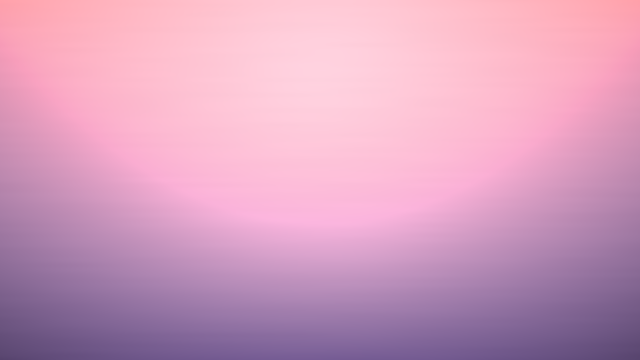
Reproduce this background procedurally as a WebGL 2 fragment shader.

```glsl
#version 300 es
precision highp float;
// A soft dusk backdrop: coral sky with a pale central glow above an arched
// pink ridge, fading through mauve to violet below. Height is measured relative
// to the ridge, so both gradients bend with it; faint level streaks add grain.

uniform vec2 u_resolution;
out vec4 fragColor;

const vec3 SKY_CORAL    = vec3(1.00, 0.615, 0.65);
const vec3 RIDGE_CENTRE = vec3(0.985, 0.71, 0.87);
const vec3 RIDGE_SIDE   = vec3(0.97, 0.61, 0.72);
const vec3 HAZE_MAUVE   = vec3(0.70, 0.56, 0.72);
const vec3 FLOOR_VIOLET = vec3(0.46, 0.36, 0.58);
const vec3 GLOW_PALE    = vec3(1.00, 0.84, 0.89);

const float RIDGE_DEPTH = 0.62;   // distance of the ridge from the top at centre
const float RIDGE_RISE  = 0.50;   // how far the ridge climbs at the sides
const float GLOW_DEPTH  = 0.25;   // distance of the glow from the top
const float GLOW_RADIUS = 0.94;   // in canvas heights
const float GLOW_SOFT   = 0.10;   // rounds off the peak of the glow
const float VIGNETTE    = 0.26;
const vec2  STREAK_CELLS = vec2(5.0, 72.0);   // streak cells per canvas height
const float STREAK_GAIN  = 0.009;

// Hash without sine.
float hash(vec2 p) {
    vec3 q = fract(vec3(p.xyx) * 0.1031);
    q += dot(q, q.yzx + 33.33);
    return fract((q.x + q.y) * q.z);
}

float valueNoise(vec2 p) {
    vec2 cell = floor(p);
    vec2 f = fract(p);
    f = f * f * (3.0 - 2.0 * f);
    float low = mix(hash(cell), hash(cell + vec2(1.0, 0.0)), f.x);
    float high = mix(hash(cell + vec2(0.0, 1.0)), hash(cell + 1.0), f.x);
    return mix(low, high, f.y);
}

// Linear falloff with a rounded peak.
float softGlow(vec2 offset) {
    float d = sqrt(dot(offset, offset) + GLOW_SOFT * GLOW_SOFT) - GLOW_SOFT * 0.5;
    return max(1.0 - d / GLOW_RADIUS, 0.0);
}

// Sky between the top edge (rise = 0) and the ridge (rise = 1).
vec3 skyColor(float rise, vec3 ridgeColor, vec2 glowOffset) {
    vec3 base = mix(SKY_CORAL, ridgeColor, rise);
    float fade = 1.0 - rise * rise * rise;
    return mix(base, GLOW_PALE, softGlow(glowOffset) * fade);
}

// Haze from the ridge (fall = 0) to the bottom edge (fall = 1), a smooth
// three-colour curve.
vec3 hazeColor(float fall, vec3 ridgeColor, float side) {
    vec3 upper = mix(ridgeColor, HAZE_MAUVE, fall);
    vec3 lower = mix(HAZE_MAUVE, FLOOR_VIOLET, fall);
    float shade = 1.0 - VIGNETTE * side * fall * fall * fall;
    return mix(upper, lower, fall) * shade;
}

void main() {
    vec2 uv = gl_FragCoord.xy / u_resolution;
    float aspect = u_resolution.x / u_resolution.y;
    float depth = 1.0 - uv.y;
    float across = uv.x - 0.5;
    float side = 4.0 * across * across;   // 0 at centre, 1 at either edge

    // Arched ridge and its colour along the width.
    float ridge = RIDGE_DEPTH - RIDGE_RISE * side;
    vec3 ridgeColor = mix(RIDGE_CENTRE, RIDGE_SIDE, side);

    // Position within the sky and within the haze.
    float rise = clamp(depth / ridge, 0.0, 1.0);
    float fall = clamp((depth - ridge) / (1.0 - ridge), 0.0, 1.0);

    vec2 glowOffset = vec2(across * aspect, depth - GLOW_DEPTH);
    vec3 sky = skyColor(rise, ridgeColor, glowOffset);
    vec3 haze = hazeColor(fall, ridgeColor, side);

    // Blend gently across the ridge line.
    vec3 color = mix(sky, haze, smoothstep(-0.02, 0.02, depth - ridge));

    // Faint level streaks.
    vec2 streakPos = vec2(uv.x * aspect, uv.y) * STREAK_CELLS;
    color += (valueNoise(streakPos) - 0.5) * STREAK_GAIN;
    fragColor = vec4(color, 1.0);
}
```
